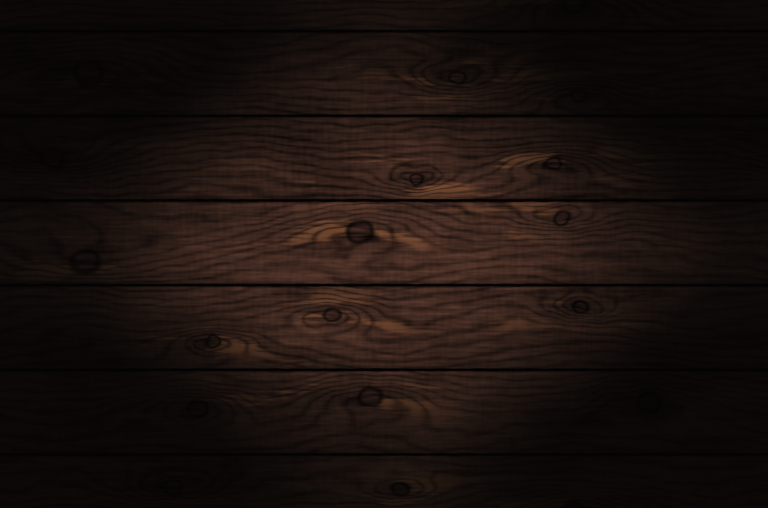
This texture is drawn by a Shadertoy shader. Its source:

```glsl
const float ROWS = 6.0;
const float TAU = 6.2832;

float hash(vec2 p) {
    vec3 q = fract(p.xyx * vec3(0.1031, 0.1030, 0.0973));
    q += dot(q, q.yzx + 33.33);
    return fract((q.x + q.y) * q.z);
}

float corner(vec2 cell, vec2 offset, float period) {
    float angle = TAU * hash(vec2(mod(cell.x, period), cell.y) + 3.7);
    return dot(vec2(cos(angle), sin(angle)), offset);
}

// Gradient noise that wraps in x after a whole number of cells
float noise(vec2 p, float period) {
    vec2 i = floor(p), f = p - i;
    vec2 u = f * f * f * (f * (f * 6.0 - 15.0) + 10.0);
    vec2 e = vec2(0.0, 1.0);
    float low = mix(corner(i, f, period), corner(i + e.yx, f - e.yx, period), u.x);
    float high = mix(corner(i + e, f - e, period), corner(i + 1.0, f - 1.0, period), u.x);
    return mix(low, high, u.y);
}

// Noise with its own cell count across the canvas and per plank height
float grain(vec2 p, float across, float perPlank) {
    return noise(p * vec2(across, perPlank), across);
}

void mainImage(out vec4 fragColor, in vec2 fragCoord) {
    vec2 uv = fragCoord / iResolution.xy;
    float plankLength = ROWS * iResolution.x / iResolution.y;
    float pixel = ROWS / iResolution.y;

    // Planks: row index, height inside the plank, separate grain for each
    float v = mod(uv.y * ROWS + 0.368, ROWS);
    float row = floor(v);
    float y = v - row;
    vec2 p = vec2(uv.x, v + row * 7.0);

    // Knots bend the growth rings, darken the wood and leave pale sap nearby
    float bend = 0.0, stain = 0.0, sap = 0.0, core = 0.0, rim = 0.0;
    for (float k = 0.0; k < 3.0; k++) {
        vec2 id = vec2(row * 5.0 + 2.0, k * 11.0 + 4.0);
        float size = mix(0.12, 0.3, hash(id + 31.0));
        float knotX = (k + 0.15 + 0.7 * hash(id)) / 3.0;
        vec2 d = vec2((fract(uv.x - knotX + 0.5) - 0.5) * plankLength,
                      y - mix(0.2, 0.8, hash(id + 17.0)));
        d += 0.05 * vec2(grain(p, 40.0, 4.0), grain(p, 30.0, 5.0));
        vec2 q = d / (size * vec2(3.2, 1.1));
        bend += 4.0 * exp(-dot(q, q)) * (hash(id + 8.0) < 0.5 ? -1.0 : 1.0);
        stain += exp(-dot(q, q) * 2.5);
        sap += exp(-d.x * d.x * 0.6 - d.y * d.y * 14.0);
        float r = length(d * vec2(0.8, 1.0)) / (size * 0.42);
        float soft = 0.12 + pixel / size;
        core = max(core, 1.0 - smoothstep(1.0 - soft, 1.0 + soft, r));
        rim = max(rim, exp(-pow((r - 1.05) * 4.0, 2.0)));
    }

    // Growth rings, faded where they get finer than a pixel
    float warp = 2.6 * grain(p, 5.0, 1.2) + 0.5 * grain(p, 22.0, 5.0);
    float field = y * 8.0 + warp + bend;
    float ring = pow(0.5 + 0.5 * sin(TAU * field), 2.5);
    ring *= 1.0 - smoothstep(0.25, 0.7, fwidth(field));

    // Fibres, broad weathering and fine saw marks across the plank
    float fibre = grain(p, 14.0, 22.0) + 0.8 * grain(p, 50.0, 34.0);
    float wear = grain(p, 6.0, 2.0) + 0.5 * grain(p, 17.0, 4.0);
    float saw = grain(p, 190.0, 5.0);

    float tone = 0.74 + 0.3 * fibre + 0.32 * wear + 0.14 * saw
               - 0.34 * ring - 0.3 * min(stain, 1.0)
               + 0.22 * (hash(vec2(row, 9.0)) - 0.5);
    vec3 wood = mix(vec3(0.09, 0.055, 0.045), vec3(0.33, 0.212, 0.168), clamp(tone, 0.0, 1.2));

    // Pale amber streaks along the grain
    float streak = grain(p + vec2(0.0, 0.03 * bend), 8.0, 5.0) + 0.25 * fibre;
    streak = smoothstep(0.12, 0.42, streak) * min(sap, 1.0) * (1.0 - 0.6 * ring);
    wood = mix(wood, vec3(0.54, 0.34, 0.21), 0.7 * streak);

    // Knot heart with a dark rim
    wood = mix(wood, vec3(0.21, 0.13, 0.11) * (1.0 + 0.6 * fibre - 0.4 * ring), 0.85 * core);
    wood *= 1.0 - 0.6 * min(rim, 1.0);

    // Joints: a dark gap, soft shade beside it, a thin lit upper edge
    float gap = min(y, 1.0 - y) + 0.008 * grain(p, 60.0, 1.0);
    wood *= 1.0 + 0.2 * exp(-pow((1.0 - y - 0.045) * 60.0, 2.0));
    wood *= 1.0 - 0.35 * exp(-max(gap, 0.0) * 22.0);
    wood *= mix(0.07, 1.0, smoothstep(0.012 - 0.5 * pixel, 0.016 + 0.8 * pixel, gap));

    // Periodic falloff to near black at the borders
    vec2 edge = cos(0.5 * TAU * (uv - vec2(0.0, 0.01)));
    float light = 1.0 - smoothstep(0.05, 1.2, dot(edge * edge, vec2(0.95, 0.85)));
    vec3 color = wood * mix(0.1, 1.0, light) + vec3(0.014, 0.012, 0.011) * (1.0 - light);
    fragColor = vec4(color, 1.0);
}
```
